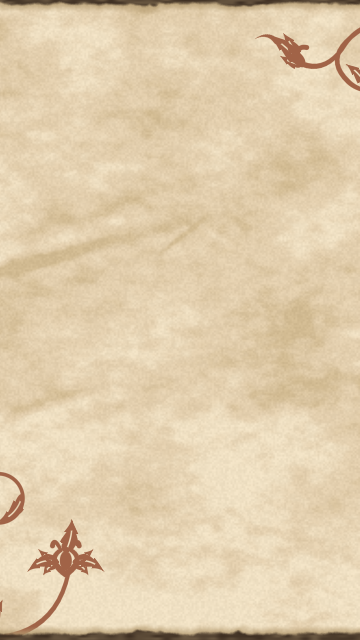
Reproduce this texture procedurally as a Shadertoy shader.

```glsl
#define HEIGHT 7.68
#define PAPER_LIGHT vec3(.94, .88, .765)
#define PAPER_MID vec3(.89, .81, .68)
#define PAPER_DARK vec3(.82, .73, .57)
#define SCORCH vec3(.71, .61, .44)
#define BURNT vec3(.24, .18, .13)
#define INK vec3(.63, .39, .28)
#define STAIN_AMOUNT 1.5
#define FIBRE_AMOUNT .9
#define GRAIN_AMOUNT .05

float hash(vec2 p) {
    vec3 q = fract(p.xyx * .1031);
    q += dot(q, q.yzx + 33.33);
    return fract((q.x + q.y) * q.z);
}

float noise(vec2 p) {
    vec2 i = floor(p), f = fract(p);
    f = f * f * (3. - 2. * f);
    return mix(mix(hash(i), hash(i + vec2(1, 0)), f.x),
               mix(hash(i + vec2(0, 1)), hash(i + 1.), f.x), f.y);
}

float fbm(vec2 p) {
    float sum = 0., amp = .5;
    for (int i = 0; i < 5; i++) {
        sum += amp * noise(p);
        p = mat2(1.6, 1.2, -1.2, 1.6) * p + 17.;
        amp *= .5;
    }
    return sum;
}

// Soft spot: centre in xy, radii in zw
float blob(vec2 p, vec4 s) { p = (p - s.xy) / s.zw; return exp(-dot(p, p)); }

// Soft ridge from xy to zw, fading at both ends
float fold(vec2 p, vec4 s, float w) {
    vec2 d = s.zw - s.xy;
    p -= s.xy;
    float t = dot(p, d) / dot(d, d), v = dot(p, vec2(-d.y, d.x)) / length(d) / w;
    return exp(-v * v) * smoothstep(-.1, .2, t) * smoothstep(1.1, .5, t);
}

// Tapered curve from xy to zw, pulled towards b
float stroke(vec2 p, vec4 s, vec2 b, float w0, float w1) {
    float d = 1e3;
    vec2 last = s.xy;
    for (int i = 1; i <= 12; i++) {
        float t = float(i) / 12.;
        vec2 next = mix(mix(s.xy, b, t), mix(b, s.zw, t), t), e = next - last;
        float h = clamp(dot(p - last, e) / dot(e, e), 0., 1.);
        d = min(d, length(p - last - e * h) - mix(w0, w1, t));
        last = next;
    }
    return d;
}

// Bent leaf from xy to zw with lobed sides and a vein slit
float leaf(vec2 p, vec4 s, float w, float bend) {
    vec2 d = s.zw - s.xy;
    p -= s.xy;
    float len = length(d), t = dot(p, d) / (len * len), k = clamp(t, 0., 1.);
    float v = abs(dot(p, vec2(-d.y, d.x)) / len - bend * 4. * k * (1. - k));
    float side = w * sin(3.1416 * pow(k, .65)) * (1.12 - .35 * fract(k * 3. + .2));
    float vein = max(v - .009, (abs(t - .42) - .25) * len);
    return max(max(v - side, max(-t, t - 1.) * len), -vein);
}

float cornerVine(vec2 p) {
    float d = stroke(p, vec4(3.5, .7, 4.15, .52), vec2(3.88, .96), .035, .025);
    d = min(d, stroke(p, vec4(4.15, .52, 4.4, .32), vec2(4.24, .39), .025, .03));
    d = min(d, stroke(p, vec4(3.58, .74, 3.68, .57), vec2(3.54, .54), .025, .03));
    d = min(d, stroke(p, vec4(4.36, .34, 4.18, .98), vec2(3.84, .66), .025, .03));
    d = min(d, stroke(p, vec4(4.18, .98, 4.4, 1.09), vec2(4.26, 1.06), .03, .025));
    d = min(d, leaf(p, vec4(4.4, 1.04, 4.15, .77), .07, .03));
    d = min(d, leaf(p, vec4(3.66, .8, 3.22, .41), .09, .02));
    d = min(d, leaf(p, vec4(3.58, .7, 3.4, .4), .07, .01));
    d = min(d, leaf(p, vec4(3.64, .78, 3.36, .67), .06, -.02));
    return min(d, stroke(p, vec4(3.32, .5, 3.07, .46), vec2(3.22, .38), .035, .003));
}

float lowerVine(vec2 p) {
    // Stem and cropped ring
    float d = stroke(p, vec4(-.1, 7.66, .82, 6.88), vec2(.66, 7.62), .035, .025);
    d = min(d, abs(length(p - vec2(-.02, 5.98)) - .295) - .022);
    d = min(d, leaf(p, vec4(.27, 5.93, -.05, 6.27), .075, -.07));
    d = min(d, leaf(p, vec4(-.12, 7.5, .03, 7.2), .07, 0.));
    // Mirrored flower
    vec2 m = vec2(abs(p.x - .79), p.y);
    d = min(d, leaf(m, vec4(.08, 6.74, .46, 6.86), .075, -.06));
    d = min(d, leaf(m, vec4(.09, 6.75, .33, 6.59), .055, .02));
    d = min(d, leaf(m, vec4(.1, 6.74, .27, 6.9), .06, -.02));
    d = min(d, stroke(m, vec4(0, 6.89, .06, 6.6), vec2(.24, 6.72), .04, .025));
    d = min(d, stroke(m, vec4(.06, 6.6, .16, 6.55), vec2(.14, 6.44), .02, .03));
    d = min(d, .6 * length((m - vec2(0, 6.73)) / vec2(.6, 1)) - .072);
    return min(d, leaf(p, vec4(.78, 6.63, .86, 6.23), .1, .03));
}

void mainImage(out vec4 fragColor, in vec2 fragCoord) {
    float px = HEIGHT / iResolution.y;
    vec2 p = vec2(fragCoord.x, iResolution.y - fragCoord.y) * px;
    // Mottled tone: 0 dark, 1 light
    float tone = .53 + STAIN_AMOUNT * (fbm(p * vec2(1.1, 1.5) + 4.) - .485);
    tone += FIBRE_AMOUNT * (fbm(p * vec2(5, 8) + 9.) - .485) + .22 * smoothstep(4.5, 7.2, p.y);
    tone += .25 * blob(p, vec4(2.9, 5.8, 1.1, 1.5)) + .2 * blob(p, vec4(1, .5, 1.6, .35));
    tone -= .3 * blob(p, vec4(3.5, 2.2, .7, .6)) + .25 * blob(p, vec4(3.2, 4.1, .6, .9));
    tone -= .25 * blob(p, vec4(.1, 3.9, .6, .5)) + .15 * blob(p, vec4(.4, 1.4, 1.4, 1));
    // Folds and creases
    vec2 q = p + .12 * (vec2(fbm(p * 2.), fbm(p * 2. + 7.)) - .5);
    tone -= .85 * fold(q, vec4(-.5, 3.4, 1.6, 2.8), .08) + .4 * fold(q, vec4(-.5, 3.05, 1.9, 2.35), .12);
    tone += .45 * fold(q, vec4(-.5, 3.2, 1.9, 2.5), .1) + .3 * fold(q, vec4(0, 5.15, 1.4, 4.7), .1);
    tone -= .3 * fold(q, vec4(1, 3, 2.7, 2.6), .07) + .45 * fold(q, vec4(0, 5, 1.4, 4.55), .1);
    tone -= .5 * fold(q, vec4(1.9, 3.08, 2.55, 2.58), .035);
    tone += .3 * fold(q, vec4(2.3, 2.65, 3.2, 3.2), .04);
    vec3 col = mix(PAPER_DARK, PAPER_MID, smoothstep(-.15, .5, tone));
    col = mix(col, PAPER_LIGHT, smoothstep(.45, 1., tone)) + GRAIN_AMOUNT * (noise(p * 45.) - .5);
    // Ink ornaments
    float ink = min(cornerVine(p), lowerVine(p));
    col = mix(col, INK, smoothstep(.7 * px, -.7 * px, ink));
    // Ragged burnt top and bottom
    float low = step(HEIGHT * .5, p.y), rim = mix(p.y, HEIGHT - p.y, low);
    float chips = blob(p, vec4(1.75, p.y, .22, 1)) + blob(p, vec4(2.9, p.y, .2, 1));
    float depth = rim - .07 * (fbm(p * vec2(7, 5)) - .45) - .05 * chips * noise(p * 14.) - .02 - .03 * low;
    col = mix(col, SCORCH, .75 * smoothstep(.13, .02, depth));
    col = mix(col, BURNT, smoothstep(.045, 0., depth) * (.65 + .35 * noise(p * vec2(9, 30))));
    fragColor = vec4(col, 1);
}
```
